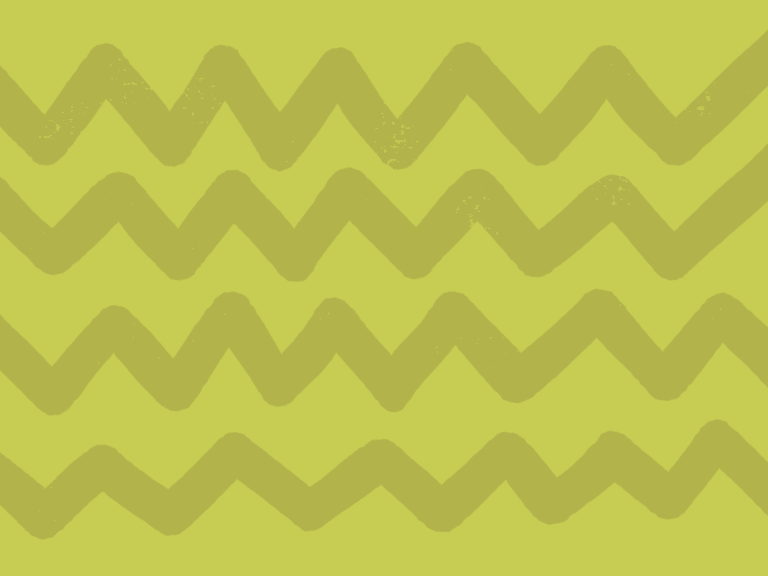
A Shadertoy shader for this pattern:

```glsl
// Four rows of hand-painted zigzag brush strokes with worn paint on a lime ground.

const vec3 LIME = vec3(0.780, 0.804, 0.325);
const vec3 OLIVE = vec3(0.698, 0.706, 0.294);
const int ROWS = 4;
const float HALF_WIDTH = 0.0355;

// Lengths are fractions of the canvas height.
struct Row {
    float start;    // x of the first valley
    float spacing;  // distance from a valley to the next peak
    float sway;     // slow drift of the spacing
    float middle;   // height of the centre line
    float swing;    // rise and fall about the centre line
    float tilt;     // climb per bend
    float flick;    // long rise at the right end
};

Row rowShape(int row) {
    if (row == 0) return Row(0.054, 0.111, -0.021, 0.812, 0.068, 0.000, 1.0);
    if (row == 1) return Row(0.085, 0.108, -0.017, 0.604, 0.056, 0.001, 1.0);
    if (row == 2) return Row(0.071, 0.106, -0.028, 0.380, 0.063, 0.002, 0.0);
    return Row(0.101, 0.107, 0.028, 0.146, 0.050, 0.003, 0.0);
}

vec2 hash2(vec2 p) {
    vec3 q = fract(p.xyx * vec3(0.1031, 0.1030, 0.0973));
    q += dot(q, q.yzx + 33.33);
    return fract((q.xx + q.yz) * q.zy);
}

float cornerSlope(vec2 cell, vec2 offset) {
    float angle = 6.2832 * hash2(cell).x;
    return dot(vec2(cos(angle), sin(angle)), offset);
}

float gradientNoise(vec2 p) {
    vec2 i = floor(p), f = fract(p);
    vec2 u = f * f * f * (f * (f * 6.0 - 15.0) + 10.0);
    vec2 e = vec2(1.0, 0.0);
    float low = mix(cornerSlope(i, f), cornerSlope(i + e, f - e), u.x);
    float high = mix(cornerSlope(i + e.yx, f - e.yx), cornerSlope(i + 1.0, f - 1.0), u.x);
    return mix(low, high, u.y);
}

float segmentDistance(vec2 p, vec2 a, vec2 b) {
    vec2 ab = b - a;
    float t = clamp(dot(p - a, ab) / dot(ab, ab), 0.0, 1.0);
    return length(p - a - ab * t);
}

// Even bends are valleys, odd bends are peaks.
vec2 bendPoint(Row r, float k, float seed) {
    float side = mod(k, 2.0) * 2.0 - 1.0;
    vec2 jitter = (hash2(vec2(k + 20.0, seed * 17.0 + 5.0)) - 0.5) * vec2(0.020, 0.018);
    vec2 bend = vec2(r.start + k * r.spacing + r.sway * cos(0.58 * (k - 6.1)),
                     r.middle + k * r.tilt + side * r.swing);
    return bend + jitter + r.flick * step(10.5, k) * vec2(0.097, 0.080);
}

// x: distance to the zigzag line, y: distance to its nearest bend.
vec2 zigzag(vec2 p, Row r, float seed) {
    float nearest = floor((p.x - r.start) / r.spacing);
    vec2 result = vec2(10.0);
    vec2 a = bendPoint(r, nearest - 3.0, seed);
    for (int i = -2; i <= 4; i++) {
        vec2 b = bendPoint(r, nearest + float(i), seed);
        result = min(result, vec2(segmentDistance(p, a, b), distance(p, b)));
        a = b;
    }
    return result;
}

// Dry-brush flecks gathered in patches, denser toward the top.
float wear(vec2 p, float atBend) {
    vec2 grain = p * vec2(85.0, 120.0);
    float flecks = gradientNoise(grain) + 0.6 * gradientNoise(grain * 2.3 + 7.0);
    float patches = gradientNoise(p * 7.0 + 3.7) + 0.15 * atBend;
    patches = smoothstep(0.0, 0.5, patches) * mix(0.35, 1.0, smoothstep(0.2, 0.75, p.y));
    float threshold = mix(0.85, 0.26, patches);
    return smoothstep(threshold, threshold + 0.14, flecks);
}

void mainImage(out vec4 fragColor, in vec2 fragCoord) {
    float pixel = 1.0 / iResolution.y;
    vec2 p = fragCoord * pixel;

    // Gentle hand wobble
    vec2 wobble = vec2(gradientNoise(p * 8.0), gradientNoise(p * 8.0 + 31.0));
    vec2 handP = p + 0.008 * wobble;

    vec2 stroke = vec2(10.0);
    for (int row = 0; row < ROWS; row++) {
        stroke = min(stroke, zigzag(handP, rowShape(row), float(row)));
    }

    // Edges fray most where the brush turns
    float atBend = exp(-pow(stroke.y / 0.045, 2.0));
    float fray = gradientNoise(p * 75.0) + 0.5 * gradientNoise(p * 170.0);
    float edge = stroke.x - HALF_WIDTH + fray * (0.0007 + 0.0035 * atBend);

    float paint = 1.0 - smoothstep(-pixel, pixel, edge);
    paint *= 1.0 - 0.7 * wear(p, atBend);
    fragColor = vec4(mix(LIME, OLIVE, paint), 1.0);
}
```
